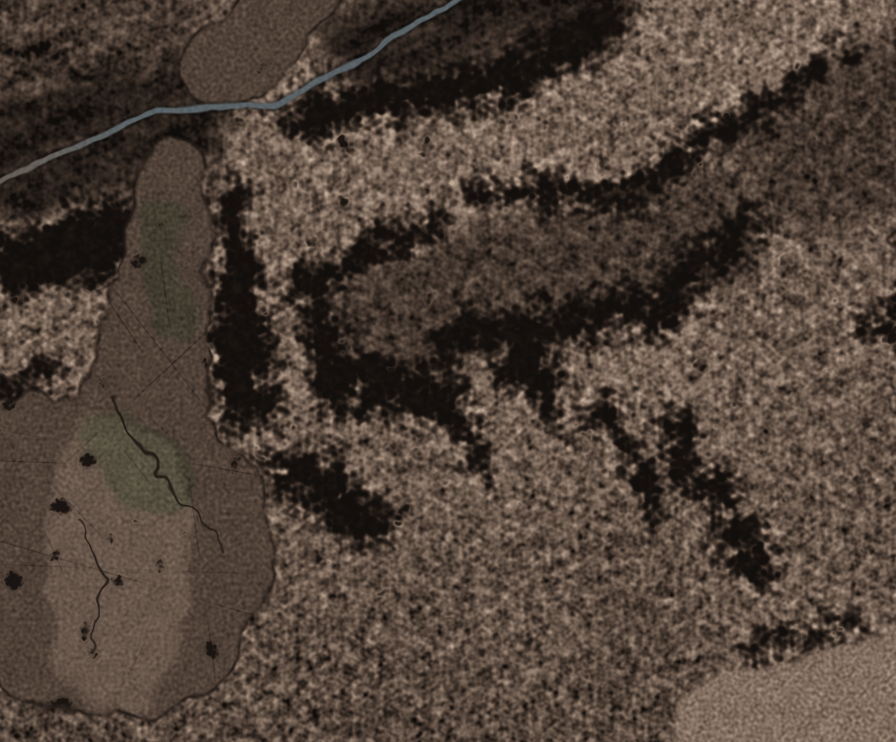
This texture is drawn by a Shadertoy shader. Its source:

```glsl
// Thin section of a volcanic rock: a felt of fine needles with soft dark veins,
// a smooth fractured crystal on the left and a blue-grey hairline crack.
// Warped capsule distances place the parts; gradient noise grains them.
#define GROUND_TONE .36
#define DARK_TONE .08
#define CORE_TONE .26
#define NEEDLE_SCALE vec2(52, 135)
#define NEEDLE_CONTRAST .26
#define FINE_SCALE 190.
#define FINE_CONTRAST .2
#define EDGE_WARP .028
#define VEIN_SOFTNESS .02
#define CRACK_WIDTH .0036
#define CRACK_COLOUR vec3(.35, .385, .40)

vec2 hash2(vec2 p) {
  vec3 q = fract(p.xyx * vec3(.1031, .1030, .0973));
  q += dot(q, q.yzx + 33.33);
  return fract((q.xx + q.yz) * q.zy);
}

float corner(vec2 cell, vec2 o, vec2 f) {
  return dot(hash2(cell + o) * 2. - 1., f - o);
}

// Gradient noise, roughly -0.7 to 0.7
float noise(vec2 p) {
  vec2 i = floor(p), f = p - i, u = f * f * (3. - 2. * f);
  return mix(mix(corner(i, vec2(0), f), corner(i, vec2(1, 0), f), u.x),
             mix(corner(i, vec2(0, 1), f), corner(i, vec2(1), f), u.x), u.y);
}

float fbm(vec2 p) {
  return noise(p) + .5 * noise(p * 2.1 + 7.) + .25 * noise(p * 4.3 + 19.);
}

mat2 turn(float a) { return mat2(cos(a), sin(a), -sin(a), cos(a)); }

// Capsule from a to b with radius r1 to r2
float arm(vec2 p, float ax, float ay, float bx, float by, float r1, float r2) {
  vec2 a = vec2(ax, ay), d = vec2(bx, by) - a;
  float h = clamp(dot(p - a, d) / dot(d, d), 0., 1.);
  return length(p - a - d * h) - mix(r1, r2, h);
}

float cover(float d, float soft) { return 1. - smoothstep(-soft, soft, d); }

float darkVeins(vec2 p) {
  // upper bands and the long diagonal
  float d = arm(p, .43, .85, .68, .89, .036, .028);
  d = min(d, arm(p, .68, .89, .83, .97, .026, .026));
  d = min(d, arm(p, 1.14, .93, .85, .74, .013, .022));
  d = min(d, arm(p, .85, .74, .64, .74, .015, .018));
  // rim of the enclosed core
  d = min(d, arm(p, .58, .71, .41, .61, .02, .022));
  d = min(d, arm(p, .42, .61, .46, .48, .018, .03));
  d = min(d, arm(p, .5, .475, .59, .47, .036, .036));
  d = min(d, arm(p, .59, .48, .66, .35, .03, .004));
  d = min(d, arm(p, .6, .54, .88, .585, .025, .028));
  d = min(d, arm(p, .88, .585, 1.01, .7, .028, .026));
  d = min(d, arm(p, .71, .52, .76, .43, .042, .01));
  // patches beside the crystal and near the borders
  d = min(d, arm(p, .31, .74, .33, .47, .02, .046));
  d = min(d, arm(p, .39, .37, .49, .3, .03, .036));
  d = min(d, arm(p, .03, .65, .16, .68, .046, .046));
  d = min(d, arm(p, 0., .47, .06, .49, .016, .016));
  d = min(d, arm(p, 1.02, .125, 1.15, .16, .01, .01));
  d = min(d, arm(p, 1.18, .57, 1.21, .58, .02, .02));
  // slanted blots scattered on the right
  for (float i = 0.; i < 7.; i++) {
    vec2 h = hash2(vec2(i, 5)), c = vec2(.83 + .031 * i, .36) + (h - .5) * vec2(.03, .19);
    d = min(d, arm(p, c.x, c.y, c.x + .03, c.y - .045, .024, .01));
  }
  return d;
}

float crystalShape(vec2 p) {
  float body = min(arm(p, .05, .28, .185, .27, .185, .185), arm(p, .1, .18, .19, .18, .14, .14));
  float neck = min(arm(p, .235, .77, .2, .47, .045, .085), arm(p, .3, .91, .4, 1., .058, .058));
  return min(body, neck);
}

// Bent line that rises, levels off and rises again
float crackDistance(vec2 p) {
  float y = .756 + .45 * min(p.x, .21) + .06 * clamp(p.x - .21, 0., .166);
  return .88 * abs(p.y - y - .58 * max(p.x - .376, 0.));
}

void mainImage(out vec4 fragColor, in vec2 fragCoord) {
  vec2 p = fragCoord / iResolution.y;
  float px = 1. / iResolution.y;
  vec2 warp = EDGE_WARP * vec2(fbm(p * 15.), fbm(p * 15. + 40.)), q = p + warp;
  float fine = noise(p * FINE_SCALE), mottle = fbm(p * 36. + 9.), needles = 0.;

  // needle felt, palest close to the veins
  for (float i = 0.; i < 3.; i++)
    needles += noise(turn(.5 + i * 1.05) * p * NEEDLE_SCALE + i * 31.);
  float grain = NEEDLE_CONTRAST * needles + FINE_CONTRAST * fine, veins = darkVeins(q);
  float tone = GROUND_TONE + .08 * exp(-max(veins, 0.) * 12.) + grain + .13 * mottle;
  tone += .08 * (p.y - .4) + .06 * fbm(p * 5.);

  // finer brown areas and the streaked upper left
  float core = min(arm(q, .53, .57, .95, .69, .085, .085), arm(q, 1.1, .8, 1.25, .86, .11, .11));
  tone = mix(tone, CORE_TONE + .65 * grain + .13 * mottle, cover(core, .025));
  float streaks = fbm(turn(-.35) * p * vec2(9, 34));
  float shade = min(arm(q, 0., .79, .22, .83, .085, .085), arm(q, .5, .94, .8, .99, .06, .06));
  tone = mix(tone, .27 + .28 * streaks + .7 * grain, cover(max(.86 - p.y, p.x - .3), .05));
  tone = mix(tone, .15 + .16 * streaks + .4 * grain, cover(shade, .03));

  // veins with ragged borders, then the pale corner crystal
  float dark = cover(veins - .002 + .018 * needles + .03 * mottle, VEIN_SOFTNESS);
  dark = max(dark, smoothstep(.34, .56, noise(p * 27.) + .2 * needles - .6 * max(veins, 0.)));
  tone = mix(tone, DARK_TONE + .12 * max(grain, -.1), dark);
  float pale = max(q.y - .06 - .29 * (q.x - .9), .905 - q.x);
  tone = mix(tone, .5 + .25 * fine + .07 * mottle, cover(pale, .006));

  // smooth crystal: pale zone, scratches, fractures, pits, dark rim
  float shape = crystalShape(p + .8 * warp), inside = cover(shape, .004);
  float zone = cover(length((q - vec2(.16, .24)) / vec2(.1, .2)) - 1., .07);
  float body = .31 + .09 * zone + .14 * fine + .04 * mottle;
  for (float i = 0.; i < 12.; i++) {
    vec2 h = hash2(vec2(i, 23));
    float line = abs((turn(h.x * 3.) * (p - vec2(.18, .35))).y - (h.y - .5) * .4);
    body -= .09 * cover(line - .0008, px) * smoothstep(-.1, .2, noise(p * 9. + i));
  }
  float split = min(arm(q, .15, .47, .2, .38, .002, .002), arm(q, .2, .38, .3, .25, .002, .001));
  split = min(split, arm(q, .1, .29, .14, .22, .001, .002));
  split = min(split, arm(q, .14, .22, .125, .11, .002, .001));
  body = mix(body, .11, .85 * cover(split, 1.3 * px));
  body = mix(body, .1, smoothstep(.34, .5, noise(p * 30. + 3.) + .2 * fine));
  tone = mix(tone, body, inside);
  tone = mix(tone, .09, (.65 + mottle) * cover(abs(shape) - .002, .004));

  // warm tone ramp, greener within parts of the crystal
  tone = clamp(tone, .06, .75);
  vec3 colour = tone * vec3(1, .77 + .16 * tone, .63 + .22 * tone);
  float green = min(arm(q, .17, .4, .21, .35, .05, .05), arm(q, .21, .7, .24, .57, .03, .03));
  colour *= mix(vec3(1), vec3(.84, .93, .87), inside * cover(green, .006));

  // hairline crack, browner toward the left
  float crack = crackDistance(p + .3 * warp);
  colour *= 1. - .4 * cover(crack - 1.6 * CRACK_WIDTH, .004);
  vec3 filling = mix(vec3(.4, .37, .34), CRACK_COLOUR, smoothstep(0., .2, p.x));
  colour = mix(colour, filling + .06 * fine, cover(crack - CRACK_WIDTH, 1.4 * px));
  fragColor = vec4(colour, 1);
}
```
